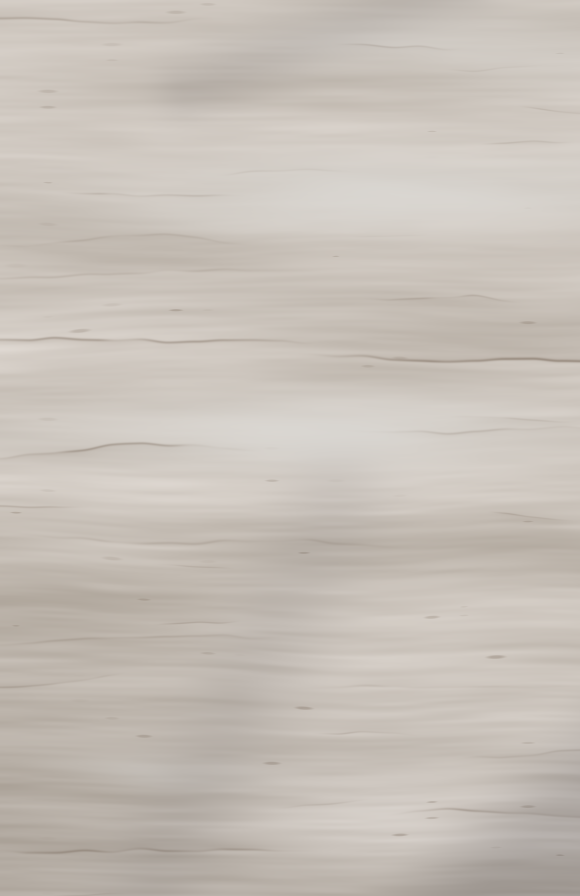
Give the GLSL for this texture, as a Shadertoy shader.

```glsl
// Pale weathered wood with level grain, thin wandering cracks and white-washed patches.
// Stretched value noise gives bands and fibres; a loop scatters the cracks,
// and soft slanted shadows are laid over the finished board.

#define BASE_COLOR vec3(0.785, 0.755, 0.722)
#define WASH_COLOR vec3(0.865, 0.855, 0.838)
#define CRACK_COLOR vec3(0.50, 0.44, 0.385)
#define SHADOW_TINT vec3(0.86, 0.86, 0.87)
#define BAND_CONTRAST 0.23
#define FIBRE_CONTRAST 0.042
#define CRACK_COUNT 30
#define CRACK_WIDTH 0.0013
#define WASH_AMOUNT 0.85

float hash(vec2 p) {
    return fract(sin(dot(p, vec2(127.1, 311.7))) * 43758.5453);
}

float noise(vec2 p) {
    vec2 cell = floor(p), f = fract(p);
    f = f * f * (3.0 - 2.0 * f);
    float low = mix(hash(cell), hash(cell + vec2(1, 0)), f.x);
    float high = mix(hash(cell + vec2(0, 1)), hash(cell + vec2(1, 1)), f.x);
    return mix(low, high, f.y);
}

float fbm(vec2 p) {
    float sum = 0.0, weight = 0.5;
    for (int i = 0; i < 5; i++) {
        sum += weight * noise(p);
        p = p * vec2(1.8, 2.1) + vec2(17.3, 9.1);
        weight *= 0.5;
    }
    return sum / 0.97;
}

// Soft elliptical patch, 1 at its centre
float patchMask(vec2 p, vec2 centre, vec2 radius) {
    vec2 q = (p - centre) / radius;
    return exp(-dot(q, q));
}

// Soft streak around the segment a-b
float streak(vec2 p, vec2 a, vec2 b, float width) {
    vec2 along = b - a;
    float t = clamp(dot(p - a, along) / dot(along, along), 0.0, 1.0);
    float d = length(p - a - along * t) / width;
    return exp(-d * d);
}

// x: sharp crack line, y: soft stain beside it
vec2 cracks(vec2 p, float aspect, float pixel) {
    vec2 mark = vec2(0.0);
    for (int i = 0; i < CRACK_COUNT; i++) {
        float id = float(i);
        float row = (id + hash(vec2(id, 1.0))) / float(CRACK_COUNT);
        float centre = aspect * hash(vec2(id, 2.0));
        float size = hash(vec2(id, 3.0));
        float reach = mix(0.05, 0.32, size * size);
        float strength = mix(0.2, 0.75, pow(hash(vec2(id, 4.0)), 2.0));
        float wander = 0.018 * (noise(vec2(p.x * 6.0, id * 7.0)) - 0.5)
                     + 0.004 * (noise(vec2(p.x * 32.0, id * 5.0)) - 0.5);
        float d = p.y - row - wander;
        float fade = 1.0 - smoothstep(0.3 * reach, reach, abs(p.x - centre));
        float broken = smoothstep(0.15, 0.7, noise(vec2(p.x * 22.0, id * 3.0)));
        float width = max(CRACK_WIDTH * mix(0.7, 1.3, size), 0.6 * pixel);
        float line = exp(-d * d / (width * width)) * mix(0.3, 1.0, broken);
        float side = smoothstep(-0.002, 0.002, hash(vec2(id, 6.0)) > 0.5 ? d : -d);
        mark.x = max(mark.x, line * fade * strength);
        mark.y = max(mark.y, exp(-abs(d) / 0.008) * side * fade * strength);
    }
    return mark;
}

// Sparse short dark flecks lying along the grain
float flecks(vec2 p) {
    vec2 q = p * vec2(28.0, 110.0);
    vec2 cell = floor(q);
    vec2 offset = fract(q) - 0.5;
    float size = mix(0.15, 0.45, hash(cell + 3.7));
    float dot1 = 1.0 - smoothstep(0.3 * size, size, length(offset * vec2(1.0, 1.3)));
    return dot1 * step(0.975, hash(cell)) * hash(cell + 8.2);
}

void mainImage(out vec4 fragColor, in vec2 fragCoord) {
    float pixel = 1.0 / iResolution.y;
    float aspect = iResolution.x * pixel;
    vec2 p = fragCoord * pixel;
    vec2 bent = p + vec2(0.0, 0.016 * (noise(p * vec2(5.0, 8.0)) - 0.5));

    // White-washed patches with grain-torn outlines
    vec2 torn = p + vec2(0.22, 0.025) * (fbm(p * vec2(4.0, 24.0)) - 0.5);
    float wash = patchMask(torn, vec2(0.70 * aspect, 0.785), vec2(0.27, 0.042));
    wash += patchMask(torn, vec2(0.54 * aspect, 0.515), vec2(0.25, 0.038));
    wash += 0.5 * patchMask(torn, vec2(0.85 * aspect, 0.95), vec2(0.22, 0.05));
    wash += 0.5 * patchMask(torn, vec2(0.28 * aspect, 0.14), vec2(0.12, 0.018));
    wash = min(wash, 1.0);

    // Broad bands, then fine fibres
    float bands = fbm(bent * vec2(2.0, 13.0) + 4.0) - 0.5;
    float fibres = noise(bent * vec2(5.0, 125.0)) + 0.6 * noise(bent * vec2(16.0, 260.0)) - 0.8;
    float roughness = mix(1.15, 0.75, p.y) * (1.0 - 0.8 * wash);
    float tone = BAND_CONTRAST * bands + FIBRE_CONTRAST * fibres * roughness;
    vec3 color = BASE_COLOR + tone * vec3(0.95, 1.0, 1.08);
    color = mix(color, WASH_COLOR, WASH_AMOUNT * wash);

    // Cracks, stains and flecks
    vec2 mark = cracks(p, aspect, pixel) * (1.0 - 0.75 * wash);
    color = mix(color, CRACK_COLOR, 0.8 * mark.x + 0.22 * mark.y * (1.0 - mark.x));
    color = mix(color, CRACK_COLOR, 0.35 * flecks(bent) * (1.0 - wash));

    // Slanted shadows and a slightly darker foot
    float corner = dot(p - vec2(0.84 * aspect, 0.10), vec2(0.68, -0.73));
    float shade = 0.85 * smoothstep(-0.04, 0.07, corner);
    shade += 0.35 * streak(p, vec2(0.25 * aspect, 0.0), vec2(0.58 * aspect, 0.44), 0.06);
    shade += 0.45 * streak(p, vec2(0.32 * aspect, 0.90), vec2(0.80 * aspect, 1.02), 0.035);
    shade += 0.25 * (1.0 - smoothstep(0.0, 0.35, p.y));
    color *= mix(vec3(1.0), SHADOW_TINT, min(shade, 1.1));

    fragColor = vec4(clamp(color, 0.0, 1.0), 1.0);
}
```
